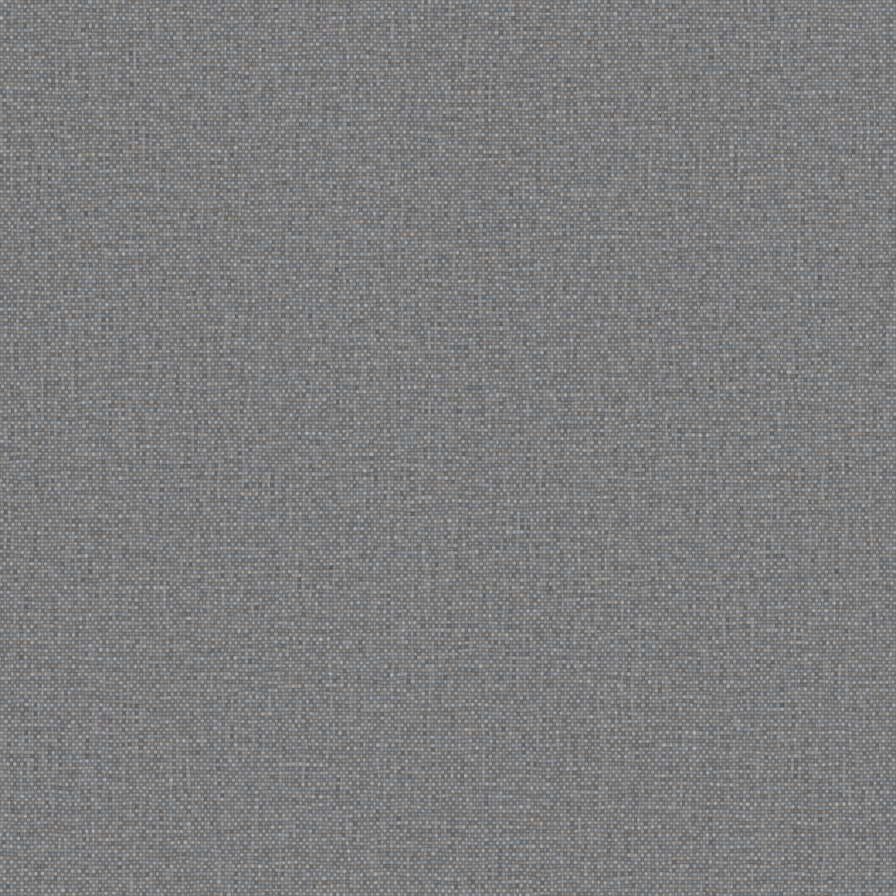
This texture is drawn by a WebGL 1 fragment shader. Its source:

```glsl
precision highp float;
// Fine plain-weave cloth in neutral grey. Slim upright warp and fuller level
// weft threads take turns on top; faint streaks run along single threads.
// Every pixel averages a small grid of samples to keep the weave smooth.

uniform vec2 u_resolution;

const vec2 THREADS = vec2(264.0, 228.0);
const vec3 BASE_GREY = vec3(0.490, 0.491, 0.494);
const vec3 COOL_TINT = vec3(-0.023, 0.001, 0.023);
const vec3 WARM_TINT = vec3(0.024, 0.0, -0.024);
const float PI = 3.14159265;
const float FOOTPRINT = 1.15;
const int GRID = 4;

float hash(vec2 p) {
  return fract(sin(dot(p, vec2(12.9898, 78.233))) * 43758.5453);
}

float valueNoise(vec2 p) {
  vec2 cell = floor(p);
  vec2 f = fract(p);
  vec2 blend = f * f * (3.0 - 2.0 * f);
  float low = mix(hash(cell), hash(cell + vec2(1.0, 0.0)), blend.x);
  float high = mix(hash(cell + vec2(0.0, 1.0)), hash(cell + vec2(1.0)), blend.x);
  return mix(low, high, blend.y);
}

// Smooth variation along one thread, from 0 to 1
float slub(float along, float thread, float frequency, float seed) {
  float x = along * frequency + hash(vec2(thread, seed)) * 20.0;
  float start = floor(x);
  float a = hash(vec2(start, thread + seed));
  float b = hash(vec2(start + 1.0, thread + seed));
  return mix(a, b, smoothstep(0.0, 1.0, fract(x)));
}

// Difference of neighbouring threads, so that streaks stay thin
float streak(float along, float thread, float frequency, float seed) {
  return slub(along, thread, frequency, seed)
       - slub(along, thread + 1.0, frequency, seed);
}

// Light of one thread: long streaks plus short uneven spinning
float threadLight(float along, float thread, float seed) {
  return 0.07 * streak(along, thread, 0.12, seed)
       + 0.07 * streak(along, thread, 0.45, seed + 171.0);
}

// Slight sideways bending of the threads, in thread widths
vec2 drift(vec2 p) {
  float warpBend = valueNoise(p * vec2(0.35, 0.2) + 57.1);
  float weftBend = valueNoise(p * vec2(0.15, 0.35) + 183.9);
  return vec2(0.8, 0.55) * (vec2(warpBend, weftBend) - 0.5);
}

vec3 weave(vec2 uv) {
  vec2 p = uv * THREADS;
  p += drift(p);
  vec2 cell = floor(p);

  // Positive where the warp lies on top, negative where the weft does
  vec2 wave = sin(PI * p);
  float interlace = wave.x * wave.y;
  float warpOnTop = clamp(0.5 + 0.9 * interlace, 0.0, 1.0);

  // Round threads that rise over and dip under each other
  float warpHeight = abs(wave.x) * (0.5 + 0.4 * interlace);
  float weftHeight = abs(wave.y) * (0.68 - 0.4 * interlace);
  float relief = max(warpHeight, weftHeight) - 0.56;

  // Streaks show through faintly where a thread passes below
  float warpLight = threadLight(p.y, cell.x, 413.0);
  float weftLight = threadLight(p.x, cell.y, 13.0);
  float streaks = mix(weftLight, warpLight, mix(0.2, 0.8, warpOnTop));

  float stitch = hash(cell + 7.0) - 0.5;
  float grain = valueNoise(p * 2.0 + 19.0) - 0.5;
  float light = 0.19 * relief + 0.09 * (0.5 - warpOnTop) + streaks
              + 0.07 * stitch + 0.04 * grain;

  // Raised fibres are cool, shaded gaps and some weft threads warm
  float dye = streak(p.x, cell.y, 0.15, 631.0);
  float coolness = clamp(0.5 + 0.9 * relief + 0.4 * (warpOnTop - 0.5)
                 + 0.4 * dye + 0.4 * (hash(cell + 267.0) - 0.5), 0.0, 1.0);
  return BASE_GREY + light + mix(WARM_TINT, COOL_TINT, coolness);
}

void main() {
  vec3 total = vec3(0.0);
  for (int j = 0; j < GRID; j++) {
    for (int i = 0; i < GRID; i++) {
      vec2 offset = (vec2(float(i), float(j)) + 0.5) / float(GRID) - 0.5;
      total += weave((gl_FragCoord.xy + FOOTPRINT * offset) / u_resolution);
    }
  }
  gl_FragColor = vec4(total / float(GRID * GRID), 1.0);
}
```
